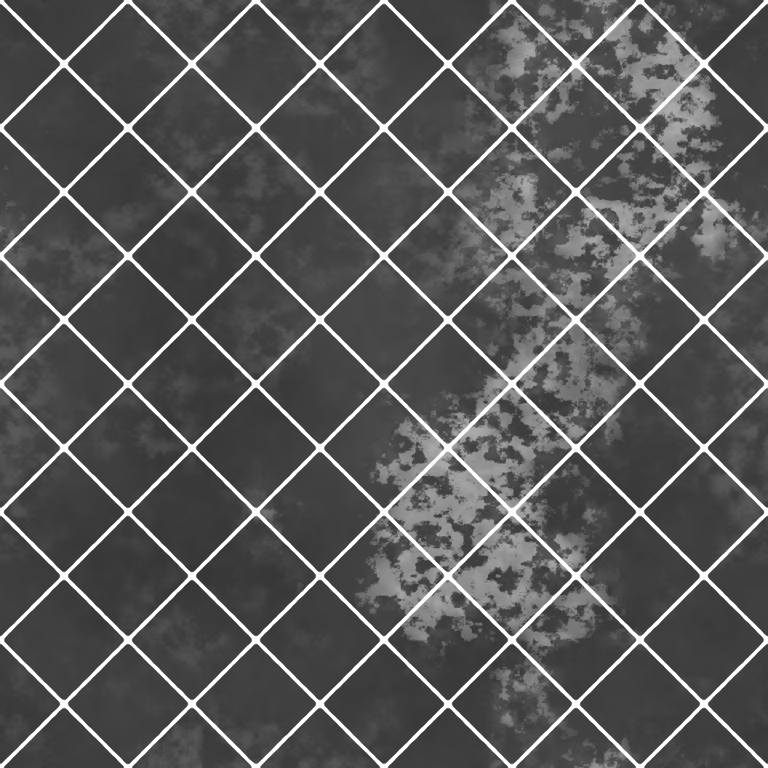
A WebGL 1 fragment shader for this pattern:

```glsl
precision highp float;

uniform vec2 u_resolution;

#define REPEATS 6.0
#define LINE_WIDTH 0.0049
#define CROSSING_FILLET 0.005
#define LINE_ROUGHNESS 0.0006
#define LINE_TONE 0.995
#define BASE_TONE 0.255
#define CLOUD_CONTRAST 0.10
#define HAZE_STRENGTH 0.09
#define WEAR_STRENGTH 0.32
#define TAU 6.2831853

float hash(vec2 cell) {
  return fract(sin(dot(cell, vec2(127.1, 311.7))) * 43758.5453);
}

// Value noise that wraps after a whole number of cells
float wrappedNoise(vec2 uv, float cells, float seed) {
  vec2 p = uv * cells;
  vec2 i = floor(p);
  vec2 f = fract(p);
  f = f * f * (3.0 - 2.0 * f);
  vec2 lo = mod(i, cells) + seed;
  vec2 hi = mod(i + 1.0, cells) + seed;
  float bottom = mix(hash(lo), hash(vec2(hi.x, lo.y)), f.x);
  float top = mix(hash(vec2(lo.x, hi.y)), hash(hi), f.x);
  return mix(bottom, top, f.y);
}

float fbm(vec2 uv, float cells, float seed) {
  float sum = 0.0;
  float weight = 0.5;
  float total = 0.0;
  for (int octave = 0; octave < 4; octave++) {
    sum += weight * wrappedNoise(uv, cells, seed);
    total += weight;
    weight *= 0.6;
    cells *= 2.0;
    seed += 17.3;
  }
  return sum / total;
}

// Distance to the diagonal lattice, filled in a little at the crossings
float latticeDistance(vec2 uv) {
  vec2 diagonal = vec2(uv.x + uv.y, uv.x - uv.y) * REPEATS;
  vec2 d = abs(fract(diagonal + 0.5) - 0.5) / (REPEATS * sqrt(2.0));
  float blend = max(CROSSING_FILLET - abs(d.x - d.y), 0.0) / CROSSING_FILLET;
  return min(d.x, d.y) - blend * blend * CROSSING_FILLET * 0.25;
}

// Two broad worn regions on a swaying vertical band
float wearRegion(vec2 uv) {
  float centre = 0.72 + 0.14 * sin(TAU * (uv.y - 0.57));
  float band = 0.5 + 0.5 * cos(TAU * (uv.x - centre));
  float lobes = 0.5 + 0.5 * cos(2.0 * TAU * (uv.y - 0.32));
  return band * band * mix(0.4, 1.0, lobes);
}

float slateTone(vec2 uv) {
  float clouds = fbm(uv, 4.0, 3.0);
  float patches = fbm(uv, 9.0, 41.0);
  float grain = fbm(uv, 48.0, 83.0);
  float speckle = fbm(uv, 64.0, 129.0);

  float tone = BASE_TONE + CLOUD_CONTRAST * (clouds - 0.5);
  tone += 0.025 * (grain - 0.5);

  // Faint chalky haze
  float haze = smoothstep(0.38, 0.72, patches) * smoothstep(0.32, 0.75, grain);
  tone += HAZE_STRENGTH * haze;

  // Pale flecks gathered in the worn regions
  float region = wearRegion(uv);
  float cover = smoothstep(0.45, 0.9, patches + 0.4 * region - 0.05);
  float flecks = smoothstep(0.68, 0.86, speckle + 0.32 * cover);
  return tone + WEAR_STRENGTH * flecks * cover * smoothstep(0.05, 0.6, region);
}

void main() {
  vec2 uv = gl_FragCoord.xy / u_resolution;
  float pixel = 1.0 / min(u_resolution.x, u_resolution.y);

  float roughness = LINE_ROUGHNESS * (wrappedNoise(uv, 160.0, 211.0) - 0.5);
  float edge = latticeDistance(uv) + roughness - 0.5 * LINE_WIDTH;
  float line = 1.0 - smoothstep(-0.6 * pixel, 0.6 * pixel, edge);

  gl_FragColor = vec4(vec3(mix(slateTone(uv), LINE_TONE, line)), 1.0);
}
```
